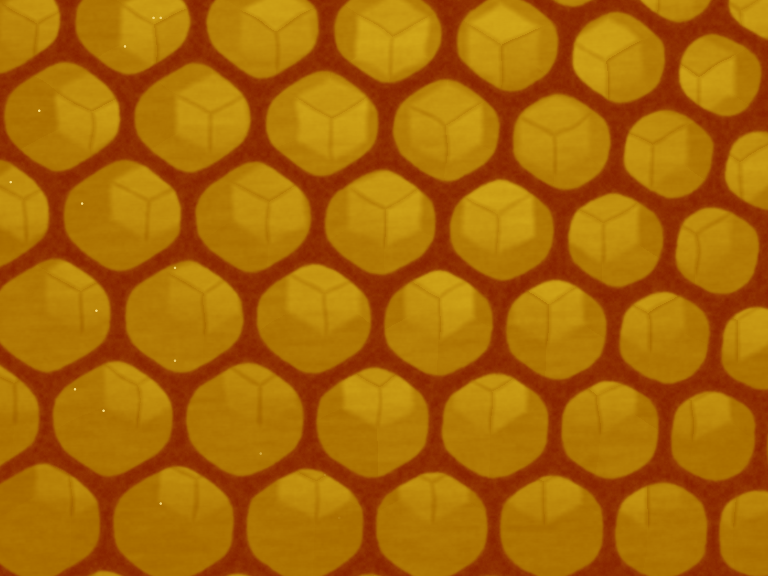
A Shadertoy shader for this pattern:

```glsl
// Backlit honeycomb: rounded amber wax cells between rust-red walls, seen in slight perspective.
#define VIEW_HEIGHT 5.76
#define WALL 0.054
#define ROUNDING 0.08
#define JITTER 0.025
#define BASE_SIZE 0.37
#define VIEW_CENTER vec2(4.3, 0.8)
#define AMBER_DARK vec3(0.665, 0.435, 0.0)
#define AMBER_LIGHT vec3(0.76, 0.57, 0.06)
#define RIM_COLOR vec3(0.63, 0.35, 0.01)
#define WALL_DARK vec3(0.53, 0.14, 0.0)
#define WALL_LIGHT vec3(0.58, 0.23, 0.01)

float hash(vec2 p) {
    vec3 a = fract(vec3(p.xyx) * 0.1031);
    a += dot(a, a.yzx + 33.33);
    return fract((a.x + a.y) * a.z);
}

float noise(vec2 p) {
    vec2 i = floor(p), f = fract(p);
    f = f * f * (3.0 - 2.0 * f);
    return mix(mix(hash(i), hash(i + vec2(1, 0)), f.x),
               mix(hash(i + vec2(0, 1)), hash(i + vec2(1, 1)), f.x), f.y);
}

float fbm(vec2 p) {
    float sum = 0.0, amp = 0.5;
    for (int i = 0; i < 4; i++) {
        sum += amp * noise(p);
        p = p * 2.03 + 17.1;
        amp *= 0.5;
    }
    return sum;
}

// Lattice index; odd rows are shifted by half a cell
vec2 cellId(int col, int row) {
    return vec2(float(col) + 0.5 * float(row & 1), float(row));
}

// Cell centre on the bent, receding comb (y points down)
vec2 cellCenter(vec2 id) {
    float s = id.x, w = id.y;
    float x = 3.82 + s * (1.252 - s * (0.03 + 0.0041 * s)) + w * (0.007 * s - 0.038);
    float y = 2.22 + w * (0.975 + 0.012 * w)
            + s * (0.062 - 0.015 * w) + s * s * (0.011 - 0.003 * w);
    vec2 jitter = vec2(hash(id * 2.0 + 41.0), hash(id * 2.0 + 87.0)) - 0.5;
    return vec2(x, y) + JITTER * jitter;
}

vec2 nearestCell(vec2 p) {
    vec2 best = vec2(0);
    float bestDist = 1e9;
    for (int row = -4; row <= 5; row++)
    for (int col = -4; col <= 4; col++) {
        vec2 id = cellId(col, row), d = cellCenter(id) - p;
        if (dot(d, d) < bestDist) { bestDist = dot(d, d); best = id; }
    }
    return best;
}

// Smooth minimum of the distances to the bisectors with all neighbours
float wallDistance(vec2 p, vec2 id) {
    vec2 c = cellCenter(id);
    float sum = 0.0;
    for (int row = -5; row <= 6; row++)
    for (int col = -5; col <= 5; col++) {
        vec2 other = cellId(col, row);
        if (distance(other, id) < 0.1 || distance(other, id) > 2.3) continue;
        vec2 k = cellCenter(other), n = normalize(k - c);
        float d = dot(0.5 * (c + k) - p, n) - 0.022 * abs(n.y);
        sum += exp(-d / ROUNDING);
    }
    return -ROUNDING * log(sum);
}

// Light through the cell floor (three rhombi) and along its side walls
float cellTone(vec2 p, vec2 id) {
    vec2 c = cellCenter(id);
    vec2 b = p - c - (VIEW_CENTER - c) * vec2(0.08, 0.10);
    b += 0.05 * (vec2(noise(p * 4.0), noise(p * 4.0 + 31.0)) - 0.5);
    float up = -b.y, left = 0.5 * b.y - 0.866 * b.x, right = 0.5 * b.y + 0.866 * b.x;
    float top = max(up, max(left, right)), low = min(up, min(left, right));
    float panel = top == up ? 1.0 : (top == left ? 2.0 : 3.0);
    float seam = (2.0 * top + low) * 0.577;
    float hex = max(abs(b.x), 0.5 * abs(b.x) + 0.866 * abs(b.y));
    float inside = 1.0 - smoothstep(BASE_SIZE - 0.06, BASE_SIZE + 0.03, hex);
    float facet = floor(atan(b.x, b.y) * 0.95493 + 0.02);
    float side = 0.3 + 0.25 * (hash(vec2(facet + 9.0, 5.0) + id * 2.0 + 30.0) - 0.5);
    float lit = 0.75 + 0.55 * hash(id * 2.0 + panel * 13.0 + 50.0);
    lit -= 0.45 * (1.0 - smoothstep(0.0, 0.045, seam));
    lit -= 0.4 * smoothstep(0.0, 0.4, b.y);
    float vignette = 0.09 * distance(p, VIEW_CENTER);
    return mix(side, lit, inside) - vignette + 0.22;
}

void mainImage(out vec4 fragColor, in vec2 fragCoord) {
    float px = VIEW_HEIGHT / iResolution.y;
    vec2 p = vec2(fragCoord.x, iResolution.y - fragCoord.y) * px;
    vec2 id = nearestCell(p);
    float grain = fbm(p * 22.0) - 0.47;
    float d = wallDistance(p, id) - WALL + 0.022 * (fbm(p * 9.0) - 0.47);

    // Amber cell with streaks and a darker margin
    float streak = fbm(vec2(p.x * 3.0 + p.y * 2.0, p.y * 14.0)) - 0.47;
    float tone = cellTone(p, id) + 0.45 * streak + 0.25 * grain;
    vec3 wax = mix(AMBER_DARK, AMBER_LIGHT, clamp(tone, -0.35, 1.6));
    wax = mix(RIM_COLOR, wax, smoothstep(-0.02, 0.035, d));

    // Small glints, mostly toward the left
    vec2 spot = floor(p * 14.0);
    float glint = step(0.994, hash(spot + 7.0)) * (1.0 - smoothstep(1.0, 4.0, p.x));
    float dotMask = 1.0 - smoothstep(0.1, 0.25, length(fract(p * 14.0) - 0.5));
    wax = mix(wax, vec3(0.95, 0.85, 0.5), glint * dotMask);

    // Rust-red wall, mottled and lighter toward its edges
    float mottle = 0.35 + 1.3 * grain + 0.5 * smoothstep(-0.06, 0.0, d);
    vec3 wall = mix(WALL_DARK, WALL_LIGHT, clamp(mottle, -0.3, 1.2));
    float soft = 0.008 + px;
    vec3 color = mix(wall, wax, smoothstep(-soft, soft, d));
    fragColor = vec4(clamp(color, 0.0, 1.0), 1.0);
}
```
